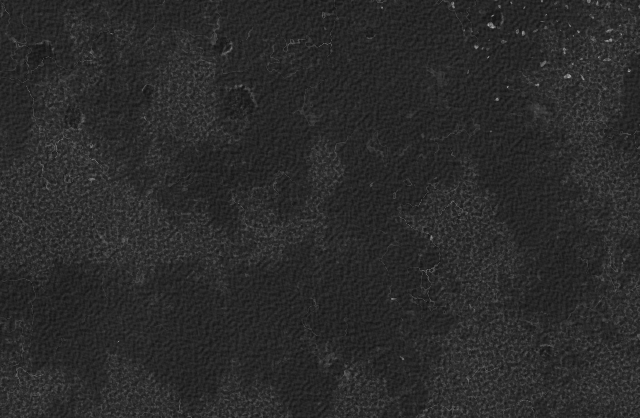
Give the GLSL for this texture, as a WebGL 2 fragment shader.

```glsl
#version 300 es
precision highp float;
// Dark weathered plaster wall with worn patches, fine cracks, chips and specks.

#define BASE_TONE 0.147
#define RELIEF_DEPTH 0.058
#define GRAIN_SCALE 115.0
#define WEAR_SCALE 3.4
#define WEAR_LEVEL 0.0
#define WEAR_GAIN 0.088
#define CRACK_SCALE 2.9
#define CRACK_WIDTH 0.0052
#define CRACK_GAIN 0.2
#define VEIN_GAIN 0.085
#define SPECK_SCALE 43.0
#define CHIP_COUNT 8

uniform vec2 u_resolution;
out vec4 fragColor;

vec2 hash2(vec2 cell) {
    uvec2 v = uvec2(ivec2(cell)) * 1664525u + 1013904223u;
    v.x += v.y * 1664525u;
    v.y += v.x * 1664525u;
    v ^= v >> 16u;
    v.x += v.y * 1664525u;
    v.y += v.x * 1664525u;
    v ^= v >> 16u;
    return vec2(v & 0xffffu) / 65535.0;
}

float cornerSlope(vec2 cell, vec2 offset) {
    float angle = 6.2832 * hash2(cell).x;
    return dot(vec2(cos(angle), sin(angle)), offset);
}

float gradientNoise(vec2 p) {
    vec2 i = floor(p), f = p - i;
    vec2 s = f * f * f * (f * (f * 6.0 - 15.0) + 10.0);
    vec2 e = vec2(1.0, 0.0);
    float low = mix(cornerSlope(i, f), cornerSlope(i + e, f - e), s.x);
    float high = mix(cornerSlope(i + e.yx, f - e.yx), cornerSlope(i + 1.0, f - 1.0), s.x);
    return mix(low, high, s.y);
}

float fbm(vec2 p, int octaves) {
    float sum = 0.0, gain = 1.0;
    for (int i = 0; i < octaves; i++) {
        sum += gain * gradientNoise(p);
        p = mat2(1.6, 1.2, -1.2, 1.6) * p + 17.3;
        gain *= 0.55;
    }
    return sum;
}

// Distance to the nearest border between jittered cells
float cellBorder(vec2 p) {
    vec2 home = floor(p), nearest = vec2(9.0);
    for (int k = 0; k < 9; k++) {
        vec2 cell = home + vec2(k % 3 - 1, k / 3 - 1);
        vec2 r = cell + hash2(cell) - p;
        if (dot(r, r) < dot(nearest, nearest)) nearest = r;
    }
    float border = 9.0;
    for (int k = 0; k < 25; k++) {
        vec2 cell = home + vec2(k % 5 - 2, k / 5 - 2);
        vec2 r = cell + hash2(cell) - p, gap = r - nearest;
        if (dot(gap, gap) > 1e-5) border = min(border, dot(0.5 * (r + nearest), normalize(gap)));
    }
    return border;
}

float bump(vec2 p, vec2 center, vec2 radius) {
    vec2 q = (p - center) / radius;
    return exp(-dot(q, q));
}

void main() {
    vec2 uv = gl_FragCoord.xy / u_resolution;
    vec2 p = gl_FragCoord.xy / u_resolution.y;
    float pixel = 1.0 / u_resolution.y;
    vec2 warp = vec2(fbm(p * 7.0 + 3.0, 5), fbm(p * 7.0 + 41.0, 5));

    // Rough surface lit from the upper left
    vec2 tilt = vec2(-0.24, 0.24);
    vec2 fine = p * GRAIN_SCALE, coarse = p * vec2(34.0, 46.0) + 0.6 * warp + 9.0;
    float relief = fbm(fine - tilt, 2) - fbm(fine + tilt, 2);
    relief += 0.2 * (fbm(coarse - tilt, 2) - fbm(coarse + tilt, 2));
    float tone = BASE_TONE + RELIEF_DEPTH * relief + 0.02 * fbm(p * 2.0 + 5.0, 4);

    // Worn patches with crumbled edges and pale grit
    float bias = 0.24 * bump(uv, vec2(0.1, 0.55), vec2(0.2, 0.3)) + 0.27 * bump(uv, vec2(0.3, 0.0), vec2(0.7, 0.14))
               + 0.24 * bump(uv, vec2(0.96, 0.4), vec2(0.1, 0.4)) + 0.16 * bump(uv, vec2(0.42, 0.47), vec2(0.13, 0.13))
               - 0.22 * bump(uv, vec2(0.6, 0.95), vec2(0.3, 0.14)) - 0.18 * bump(uv, vec2(0.45, 0.25), vec2(0.3, 0.1));
    float wear = fbm(p * vec2(1.15, 0.9) * WEAR_SCALE + 0.3 * warp + 23.0, 7);
    wear += 0.3 * gradientNoise(p * 40.0) + 0.25 * gradientNoise(p * 95.0 + 4.0) + bias + WEAR_LEVEL;
    float worn = smoothstep(-0.02, 0.4, wear);
    float grit = smoothstep(-0.25, 0.55, fbm(p * 130.0 + 61.0, 2));
    tone += worn * (0.014 + WEAR_GAIN * grit * mix(0.75, 1.3, grit));

    // Broken cracks and faint veins
    float border = cellBorder(p * CRACK_SCALE + 0.4 * warp + 12.0) / CRACK_SCALE;
    float broken = smoothstep(0.0, 0.22, gradientNoise(p * 3.4 + 71.0) + 0.25 * gradientNoise(p * 19.0));
    float width = max(CRACK_WIDTH, 1.3 * pixel);
    float flare = max(0.15, 0.6 + 1.1 * gradientNoise(p * 24.0 + 8.0));
    tone += broken * (CRACK_GAIN * flare * smoothstep(width, 0.0, border) - 0.016 * smoothstep(0.016, 0.0, border));
    float vein = abs(fbm(p * 5.5 + 0.35 * warp + 87.0, 4)) / 9.0;
    float veinMask = smoothstep(-0.02, 0.25, gradientNoise(p * 5.0 + 33.0) + 0.2 * gradientNoise(p * 27.0));
    tone += VEIN_GAIN * veinMask * (flare + 0.3) * smoothstep(width, 0.0, vein);

    // Shallow chips with a pale broken rim
    for (int i = 0; i < CHIP_COUNT; i++) {
        vec2 seed = hash2(vec2(i, 57)), shape = hash2(vec2(i, 91));
        vec2 q = (p - seed * vec2(u_resolution.x * pixel, 1.0)) / mix(0.012, 0.034, shape.x);
        q += 0.9 * warp;
        float d = length(q);
        float rim = exp(-pow((d - 1.0) / 0.13, 2.0)) * smoothstep(0.1, 0.9, dot(q, vec2(cos(6.3 * shape.y), sin(6.3 * shape.y))));
        tone += 0.15 * rim * (0.7 + relief) - 0.03 * smoothstep(1.0, 0.75, d);
    }

    // Pale specks gathered in the upper right
    vec2 grid = p * SPECK_SCALE + 1.6 * warp, cell = floor(grid);
    vec2 spot = hash2(cell + 200.0), kind = hash2(cell + 500.0);
    float density = 0.5 * smoothstep(0.62, 0.82, uv.x) * smoothstep(0.74, 0.95, uv.y) + 0.006;
    float radius = mix(0.06, 0.26, kind.y * kind.y);
    float d = length(grid - cell - mix(vec2(0.22), vec2(0.78), spot));
    float soft = max(0.06, SPECK_SCALE * pixel);
    float speck = step(kind.x, density) * smoothstep(radius + soft, radius - 0.5 * soft, d);
    tone += speck * mix(0.14, 0.38, spot.x) * (0.85 + 0.5 * relief);

    fragColor = vec4(vec3(clamp(tone, 0.085, 0.72)), 1.0);
}
```
